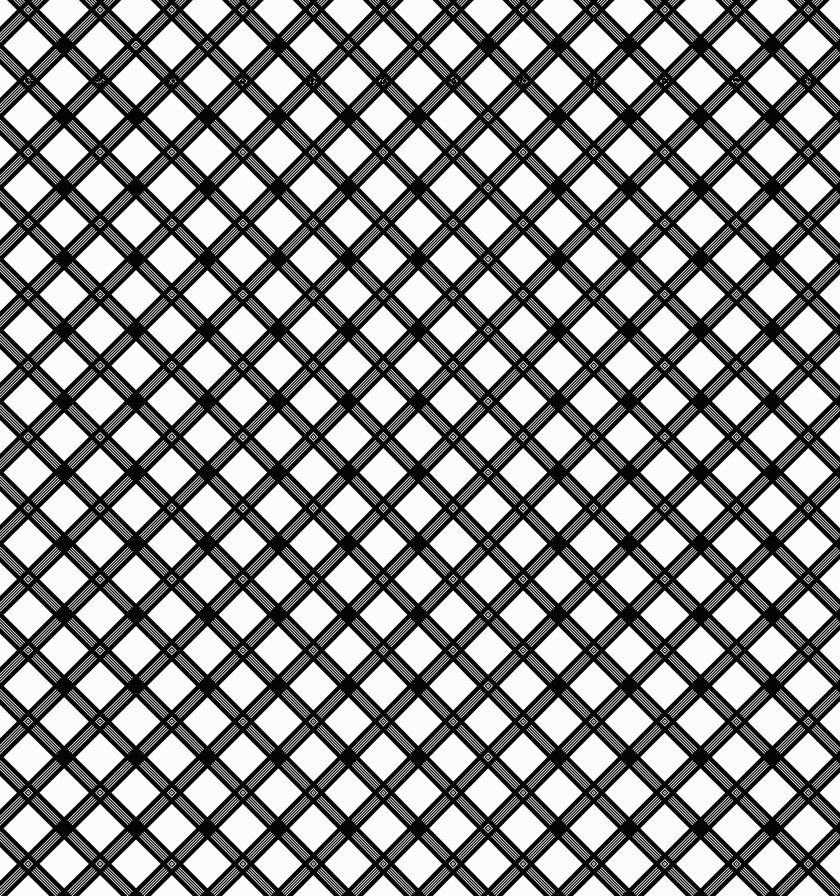
Reproduce this pattern procedurally as a Shadertoy shader.

```glsl
// Diagonal lattice of pinstriped black bands on white, with solid knots at alternate crossings.

const vec2  REPEATS     = vec2(11.86, 12.59);  // cells across and down
const vec2  FIRST_KNOT  = vec2(0.906, 0.639);  // in cells, from the top left
const float BAND_HALF   = 0.157;   // half width of a band, in band spacings
const float THREAD_HALF = 0.080;   // half width of the striped core
const float THREAD_STEP = 0.040;   // spacing of the pale threads
const float THREAD_DUTY = 0.50;    // pale share of each thread step
const float OPEN_COLUMN = 6.0;     // column whose crossings stay unfilled
const float DRIFT       = 0.024;   // sideways wander of the columns, in cells
const float DRIFT_RATE  = 0.628;
const float SPECKLE_ROW = 0.5;     // worn row of crossings
const float SPECKLE_FREQ = 28.0;
const vec3  PAPER  = vec3(0.99);
const vec3  INK    = vec3(0.015);
const vec3  THREAD = vec3(0.84);

vec2 hashGradient(vec2 cell) {
    float angle = 6.2832 * fract(sin(dot(cell, vec2(127.1, 311.7))) * 43758.5);
    return vec2(cos(angle), sin(angle));
}

float gradientNoise(vec2 p) {
    vec2 i = floor(p), f = fract(p);
    vec2 w = f * f * f * (f * (f * 6.0 - 15.0) + 10.0);
    vec2 e = vec2(1.0, 0.0);
    float a = dot(hashGradient(i), f);
    float b = dot(hashGradient(i + e.xy), f - e.xy);
    float c = dot(hashGradient(i + e.yx), f - e.yx);
    float d = dot(hashGradient(i + e.xx), f - e.xx);
    return mix(mix(a, b, w.x), mix(c, d, w.x), w.y);
}

// Soft coverage of the strip |d| < halfWidth
float strip(float d, float halfWidth, float blur) {
    return clamp((halfWidth - d) / blur + 0.5, 0.0, 1.0);
}

// Running integral of a square wave whose pale part is centred in each step
float waveIntegral(float x) {
    float start = 0.5 - 0.5 * THREAD_DUTY;
    return floor(x) * THREAD_DUTY + clamp(fract(x) - start, 0.0, THREAD_DUTY);
}

// Box-filtered pale threads inside the black borders of a band
float threads(float d, float blur) {
    float x = d / THREAD_STEP;
    float w = 0.7 * blur / THREAD_STEP;
    float pale = (waveIntegral(x + 0.5 * w) - waveIntegral(x - 0.5 * w)) / w;
    return pale * strip(d, THREAD_HALF, blur);
}

// 1 where the crossing at this column and row is filled solid
float knotAt(vec2 id) {
    bool onColumn = abs(fract(id.x + 0.25) - 0.25) < 0.1;
    bool topRow = id.y < 0.25;
    bool filled = topRow ? (mod(id.x, 3.0) < 0.5 || id.x > OPEN_COLUMN)
                         : abs(id.x - OPEN_COLUMN) > 0.25;
    return onColumn && filled ? 1.0 : 0.0;
}

void mainImage(out vec4 fragColor, in vec2 fragCoord) {
    vec2 uv = fragCoord / iResolution.xy;
    vec2 cell = vec2(uv.x, 1.0 - uv.y) * REPEATS - FIRST_KNOT;
    cell.x -= DRIFT * sin(DRIFT_RATE * cell.x);
    float blur = length(REPEATS / iResolution.xy);

    // Diagonal axes: bands run along whole values of each
    vec2 diagonal = vec2(cell.x + cell.y, cell.x - cell.y);
    vec2 nearest = round(diagonal);
    vec2 d = abs(diagonal - nearest);
    vec2 band = vec2(strip(d.x, BAND_HALF, blur), strip(d.y, BAND_HALF, blur));

    // Crossings: nested squares, solid knots, or speckled wear
    vec2 id = 0.5 * vec2(nearest.x + nearest.y, nearest.x - nearest.y);
    float crossing = threads(max(d.x, d.y), blur) * (1.0 - knotAt(id));
    if (abs(id.y - SPECKLE_ROW) < 0.1) {
        float grain = gradientNoise(cell * SPECKLE_FREQ);
        crossing *= smoothstep(-0.15, 0.25, grain);
    }

    // Blend the two bands, their overlap and the ground
    float single = threads(d.x, blur) * band.x * (1.0 - band.y)
                 + threads(d.y, blur) * band.y * (1.0 - band.x);
    float pale = single + crossing * band.x * band.y;
    float ground = (1.0 - band.x) * (1.0 - band.y);
    vec3 color = mix(mix(INK, THREAD, pale), PAPER, ground);
    fragColor = vec4(color, 1.0);
}
```
